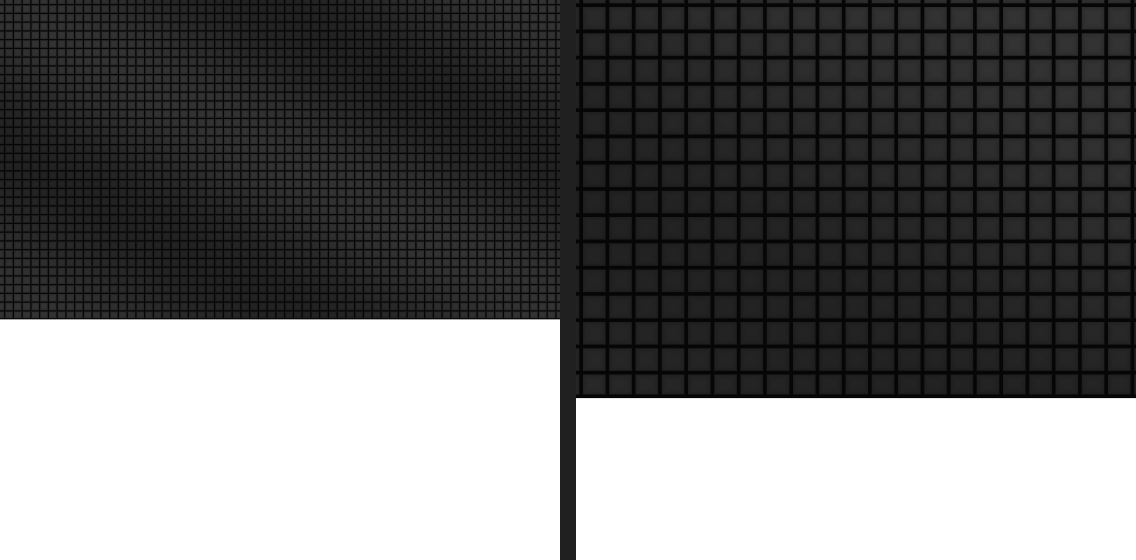
Left: the whole. Right: its middle third, enlarged.
Reproduce this pattern procedurally as a Shadertoy shader.

```glsl
// Dark panel of small square tiles with diagonal sheen bands, above a plain white area.

const float TILES       = 64.0;    // tiles across the canvas
const float PANEL_DEPTH = 0.5703;  // panel height, from the top edge
const vec2  GRID_OFFSET = vec2(0.53, 0.53); // first grooves, in tiles from top left
const float GROOVE      = 0.14;    // groove width, in tiles
const float HALO_REACH  = 0.12;    // falloff of the shade beside a groove, in tiles
const float HALO_DEPTH  = 0.22;
const float BAND_PERIOD = 0.944;   // sheen period, measured horizontally
const float BAND_SLANT  = 1.79;    // horizontal run per unit of descent
const float BEVEL       = 0.004;   // light falling from the top of each tile

const vec3 TILE_DARK    = vec3(0.138);
const vec3 TILE_LIGHT   = vec3(0.204);
const vec3 GROOVE_COLOR = vec3(0.025);
const vec3 PAGE_COLOR   = vec3(1.0);

const float TAU = 6.2831853;

// Coverage of a pixel by the inside (negative side) of an edge
float coverage(float dist, float pixel) {
    return clamp(0.5 - dist / pixel, 0.0, 1.0);
}

// Distance to the nearest vertical and horizontal groove, in tiles
vec2 grooveDistance(vec2 cell) {
    return abs(fract(cell - GRID_OFFSET + 0.5) - 0.5);
}

// Smooth diagonal light and dark bands
vec3 sheen(vec2 p) {
    float wave = cos(TAU * (p.x - BAND_SLANT * p.y) / BAND_PERIOD);
    return mix(TILE_DARK, TILE_LIGHT, 0.5 + 0.5 * wave);
}

void mainImage(out vec4 fragColor, in vec2 fragCoord) {
    // Canvas units, measured down from the top left
    vec2 p = vec2(fragCoord.x, iResolution.y - fragCoord.y) / iResolution.y;
    float pixel = 1.0 / iResolution.y;
    float tilePixel = TILES * pixel;
    vec2 cell = p * TILES;

    // The lower rim of the panel is a groove too
    vec2 dist = grooveDistance(cell);
    float rim = abs(PANEL_DEPTH * TILES - 0.5 * GROOVE - cell.y);
    dist.y = min(dist.y, rim);
    float nearest = min(dist.x, dist.y);

    // Tile face with a faint bevel and soft shade at its sides
    vec3 color = sheen(p);
    color += BEVEL * (0.5 - fract(cell.y - GRID_OFFSET.y));
    float halo = exp(-max(nearest - 0.5 * GROOVE, 0.0) / HALO_REACH);
    color *= 1.0 - HALO_DEPTH * halo;

    // Grooves, then the page below the panel
    color = mix(color, GROOVE_COLOR, coverage(nearest - 0.5 * GROOVE, tilePixel));
    color = mix(PAGE_COLOR, color, coverage(p.y - PANEL_DEPTH, pixel));

    fragColor = vec4(color, 1.0);
}
```
